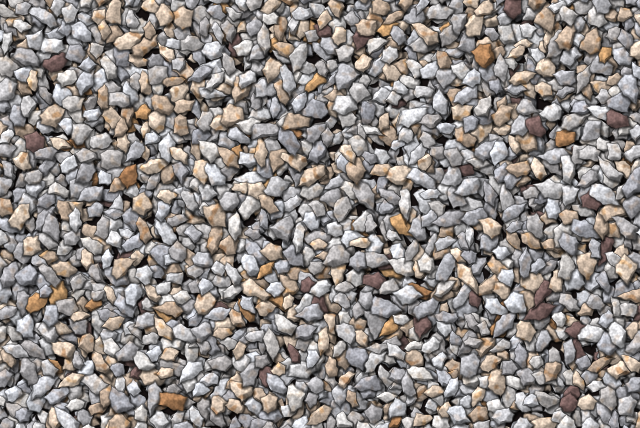
A WebGL 1 fragment shader for this texture:

```glsl
precision highp float;
// Crushed grey gravel seen from above, with some tan and rusty pieces.
// Layers of jittered, faceted polygons are painted from the bottom up;
// each stone casts a soft contact shadow on those beneath it.

uniform vec2 u_resolution;

#define ROWS 21.0          // stone cells over the canvas height
#define RADIUS 0.52        // mean stone radius in cells
#define JITTER 0.66        // spread of the centres inside a cell
#define ROUGHNESS 0.09     // waviness of the outlines
#define SHADOW_REACH 0.25  // in stone radii
#define SHADOW_FLOOR 0.34
#define TAN_SHARE 0.25
#define RUST_SHARE 0.02
#define MAROON_SHARE 0.02
#define GRAIN 0.27         // strength of the mineral mottling
#define EXPOSURE 1.06

const float TAU = 6.2831853;
const vec3 LIGHT = vec3(-0.37, 0.56, 0.74);

vec3 hash3(vec2 p) {
  vec3 q = fract(p.xyx * vec3(0.1031, 0.1030, 0.0973));
  q += dot(q, q.yxz + 33.33);
  return fract((q.xxy + q.yzz) * q.zyx);
}

mat2 rotation(float a) {
  float c = cos(a), s = sin(a);
  return mat2(c, s, -s, c);
}

float cornerSlope(vec2 cell, vec2 corner, vec2 f) {
  float a = TAU * hash3(cell + corner).x;
  return dot(vec2(cos(a), sin(a)), f - corner);
}

float gradientNoise(vec2 p) {
  vec2 cell = floor(p), f = fract(p);
  vec2 u = f * f * f * (f * (f * 6.0 - 15.0) + 10.0);
  float low = mix(cornerSlope(cell, vec2(0, 0), f), cornerSlope(cell, vec2(1, 0), f), u.x);
  float high = mix(cornerSlope(cell, vec2(0, 1), f), cornerSlope(cell, vec2(1, 1), f), u.x);
  return mix(low, high, u.y);
}

// Returns the distance to the outline (x) and the facet brightness (y).
vec2 facetedStone(vec2 q, vec2 id, vec3 light) {
  vec2 tilt = (hash3(id + 91.7).xy - 0.5) * 0.7;
  float top = 0.32 + dot(q, tilt);
  float weight = exp(-18.0 * clamp(top, -0.3, 2.0));
  vec2 normal = -tilt * weight;
  float outline = -1.0;
  for (int i = 0; i < 6; i++) {
    vec3 h = hash3(id + float(i) * 7.13 + 3.0);
    float a = (float(i) + 0.8 * h.x) * TAU / 6.0;
    vec2 dir = vec2(cos(a), sin(a));
    float side = dot(q, dir) - mix(0.68, 1.0, h.y);
    float slope = mix(0.45, 1.7, h.z);
    float w = exp(-18.0 * clamp(-side * slope, -0.3, 2.0));
    outline = max(outline, side);
    normal += dir * slope * w;
    weight += w;
  }
  float lambert = max(dot(normalize(vec3(normal / weight, 1.0)), light), 0.0);
  return vec2(outline, 0.48 + 0.72 * lambert);
}

vec3 stoneColour(vec2 id, float stain) {
  vec3 h = hash3(id + 41.3);
  vec3 grey = mix(vec3(0.60, 0.595, 0.605), vec3(0.82, 0.82, 0.82), h.x);
  grey *= mix(vec3(0.98, 0.995, 1.03), vec3(1.02, 1.0, 0.98), h.z);
  vec3 tan_ = mix(vec3(0.68, 0.60, 0.53), vec3(0.85, 0.78, 0.71), h.x);
  vec3 rust = mix(vec3(0.60, 0.44, 0.31), vec3(0.78, 0.62, 0.44), h.z);
  float tanAmount = step(h.y, TAN_SHARE);
  vec3 col = mix(grey, tan_, tanAmount);
  col = mix(col, rust, mix(0.2, 0.75, tanAmount) * smoothstep(0.12, 0.45, stain));
  col = mix(col, rust, step(1.0 - RUST_SHARE, h.y));
  float maroon = step(h.y, 1.0 - RUST_SHARE) * step(1.0 - RUST_SHARE - MAROON_SHARE, h.y);
  return mix(col, vec3(0.45, 0.36, 0.35), maroon);
}

void main() {
  vec2 p = rotation(0.47) * gl_FragCoord.xy / u_resolution.y * ROWS + 100.0;
  float pixel = ROWS / u_resolution.y;

  // Mineral texture and outline waviness, shared by all stones.
  float stain = gradientNoise(p * 2.3);
  float grain = gradientNoise(p * 4.0) + 0.7 * gradientNoise(p * 9.0 + 17.0);
  vec2 wavy = p + ROUGHNESS * vec2(gradientNoise(p * 3.1 + 5.0), gradientNoise(p * 3.1 + 39.0));

  vec3 col = vec3(0.09, 0.07, 0.07);
  vec3 light = vec3(rotation(0.47) * LIGHT.xy, LIGHT.z);
  for (int layer = 0; layer < 4; layer++) {
    float k = float(layer);
    vec2 g = wavy + 0.5 * k;
    for (int n = 0; n < 9; n++) {
      vec2 cell = floor(g) + vec2(mod(float(n), 3.0), floor(float(n) / 3.0)) - 1.0;
      vec2 id = cell + 57.0 * k;
      vec3 h = hash3(id), s = hash3(id + 23.9);
      float radius = RADIUS * mix(0.70, 1.18, s.x);
      float aspect = mix(1.0, 1.45, s.y);
      mat2 turn = rotation(TAU * h.z);
      vec2 q = turn * (g - cell - 0.5 - JITTER * (h.xy - 0.5));
      q /= radius * vec2(aspect, 1.0 / aspect);
      vec3 turnedLight = vec3(turn * light.xy, light.z);
      vec2 stone = facetedStone(q, id, turnedLight);

      // Contact shadow, longer on the side away from the light.
      float reach = stone.x + 0.12 * dot(q, turnedLight.xy);
      col *= mix(SHADOW_FLOOR, 1.0, smoothstep(-0.05, SHADOW_REACH, reach));

      float soft = 0.9 * pixel / radius;
      float cover = 1.0 - smoothstep(-soft, soft, stone.x);
      float rim = mix(0.72, 1.0, smoothstep(0.0, 0.11, -stone.x));
      vec3 surface = stoneColour(id, stain) * stone.y * rim * (1.0 + GRAIN * grain);
      col = mix(col, surface * mix(0.86, 1.0, k / 3.0), cover);
    }
  }
  gl_FragColor = vec4(clamp(col * EXPOSURE, 0.0, 1.0), 1.0);
}
```
